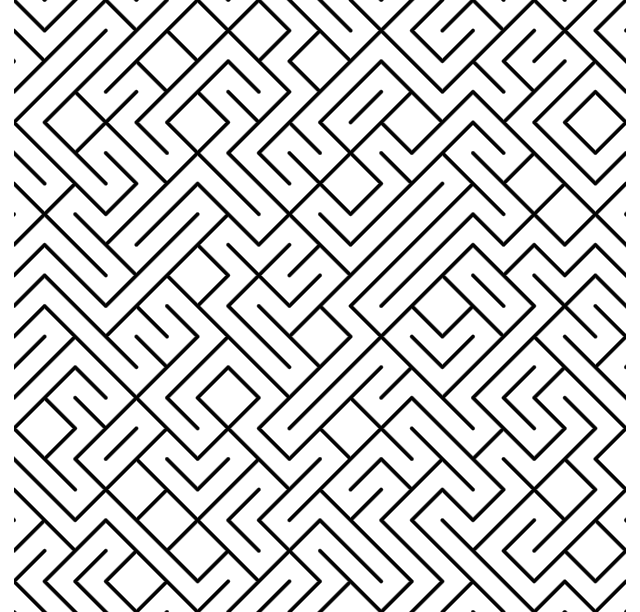
Give the GLSL for this pattern, as a Shadertoy shader.

```glsl
const float CELLS = 20.0;

float hash(vec2 cell) {
    vec2 p = fract(cell * vec2(0.1731, 0.2419) + 0.37);
    p += dot(p, p.yx + 23.45);
    return fract(p.x * p.y * 17.31);
}

float segmentDistance(vec2 p, vec2 a, vec2 b) {
    vec2 ab = b - a;
    return length(p - a - ab * clamp(dot(p - a, ab) / dot(ab, ab), 0.0, 1.0));
}

// Distance to the nearest diagonal, including those of adjacent cells
float mazeDistance(vec2 p) {
    float nearest = 1.0;
    for (int y = -1; y <= 1; y++) {
        for (int x = -1; x <= 1; x++) {
            vec2 cell = floor(p) + vec2(x, y);
            vec2 local = p - cell;
            if (hash(cell) < 0.5) local.x = 1.0 - local.x; // flip the diagonal
            nearest = min(nearest, segmentDistance(local, vec2(0.0), vec2(1.0)));
        }
    }
    return nearest;
}

void mainImage(out vec4 fragColor, in vec2 fragCoord) {
    // Centred square grid, measured in cells
    float pixel = CELLS / min(iResolution.x, iResolution.y);
    vec2 p = (fragCoord - 0.5 * iResolution.xy) * pixel + 0.5 * CELLS;

    float line = clamp(0.5 + (0.0615 - mazeDistance(p)) / (1.3 * pixel), 0.0, 1.0);

    // Cut the lines off at the border of the square
    vec2 inset = 0.5 * CELLS - abs(p - 0.5 * CELLS);
    line *= clamp(0.5 + min(inset.x, inset.y) / pixel, 0.0, 1.0);

    vec3 paper = vec3(1.0), ink = vec3(0.01);
    fragColor = vec4(mix(paper, ink, line), 1.0);
}
```
